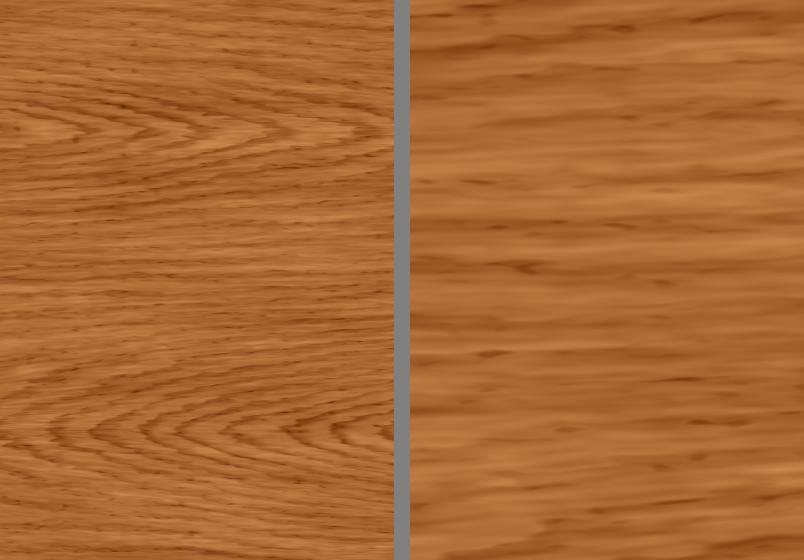
Left: the whole. Right: its middle third, enlarged.
Reproduce this texture procedurally as a Shadertoy shader.

```glsl
const vec3 WOOD_MID = vec3(0.672, 0.412, 0.202);
const vec3 TONE_SHIFT = vec3(1.0, 0.98, 0.85);
const float LOWER_AXIS = 0.232;
const float UPPER_AXIS = 0.766;
const float RINGS_ACROSS = 38.0;

vec2 randomGradient(vec2 cell) {
    vec2 h = vec2(dot(cell, vec2(127.1, 311.7)), dot(cell, vec2(269.5, 183.3)));
    return 2.0 * fract(sin(h) * 43758.545) - 1.0;
}

float gradientNoise(vec2 p) {
    vec2 i = floor(p), f = p - i;
    vec2 u = f * f * f * (f * (f * 6.0 - 15.0) + 10.0);
    vec2 e = vec2(0.0, 1.0);
    float low = mix(dot(randomGradient(i), f),
                    dot(randomGradient(i + e.yx), f - e.yx), u.x);
    float high = mix(dot(randomGradient(i + e), f - e),
                     dot(randomGradient(i + 1.0), f - 1.0), u.x);
    return mix(low, high, u.y);
}

// Signed offset from the nearer arch axis; the upper half is mirrored
float axisOffset(float y) {
    return y < 0.5 ? y - LOWER_AXIS : UPPER_AXIS - y;
}

float axisNearness(float d, float width) {
    return exp(-d * d / (width * width));
}

// Change of ring number along x: steep at the arches, almost flat elsewhere
float lengthwiseRings(float y, float d) {
    return 0.6 + mix(11.0, 7.0, smoothstep(0.4, 0.6, y)) * axisNearness(d, 0.16);
}

// Ring number, with nested arches around both axes
float ringField(vec2 p, float d, float along) {
    float across = sqrt(d * d + 0.0002);
    float height = p.y < 0.5 ? across : UPPER_AXIS - LOWER_AXIS - across;
    float warp = 1.1 * gradientNoise(p * vec2(2.5, 5.0) + 4.7)
               + 0.45 * gradientNoise(p * vec2(7.0, 22.0))
               + 0.4 * gradientNoise(p * vec2(26.0, 150.0));
    return RINGS_ACROSS * height - along * (p.x - 0.35) + warp;
}

// Latewood: one sharp flank, one fading flank
float latewood(float phase) {
    return smoothstep(0.17, 0.36, phase) * (1.0 - smoothstep(0.36, 0.85, phase));
}

// Streaks that run along the grain, from broad bands to hair lines
float fibres(vec2 q) {
    return 0.100 * gradientNoise(q * vec2(1.5, 16.0) + 9.0)
         + 0.070 * gradientNoise(q * vec2(2.5, 48.0))
         + 0.075 * gradientNoise(q * vec2(6.0, 105.0) + 31.0)
         + 0.080 * gradientNoise(q * vec2(12.0, 175.0) + 57.0)
         + 0.065 * gradientNoise(q * vec2(32.0, 250.0) + 71.0);
}

// Short dark dashes
float pores(vec2 q) {
    return smoothstep(0.08, 0.5, gradientNoise(q * vec2(48.0, 215.0) + 83.0));
}

void mainImage(out vec4 fragColor, in vec2 fragCoord) {
    vec2 p = fragCoord / iResolution.y;
    float d = axisOffset(p.y);
    float along = lengthwiseRings(p.y, d);

    // Growth rings, strongest at the arches
    float late = latewood(fract(-ringField(p, d, along)));
    float strength = 0.75 + 0.9 * axisNearness(d, 0.06)
                   + 1.1 * gradientNoise(p * vec2(4.0, 13.0) + 20.0);
    float tone = 0.075 * max(strength, 0.15) * (0.3 - late);

    // Fibres and pores tilted with the rings
    float tilt = 0.45 * along * d / (RINGS_ACROSS * sqrt(d * d + 0.0036));
    vec2 grain = vec2(p.x, p.y - tilt * (p.x - 0.35));
    tone += fibres(grain);
    tone -= pores(grain) * (0.02 + 0.09 * late);

    fragColor = vec4(WOOD_MID + TONE_SHIFT * (tone - 0.004), 1.0);
}
```
